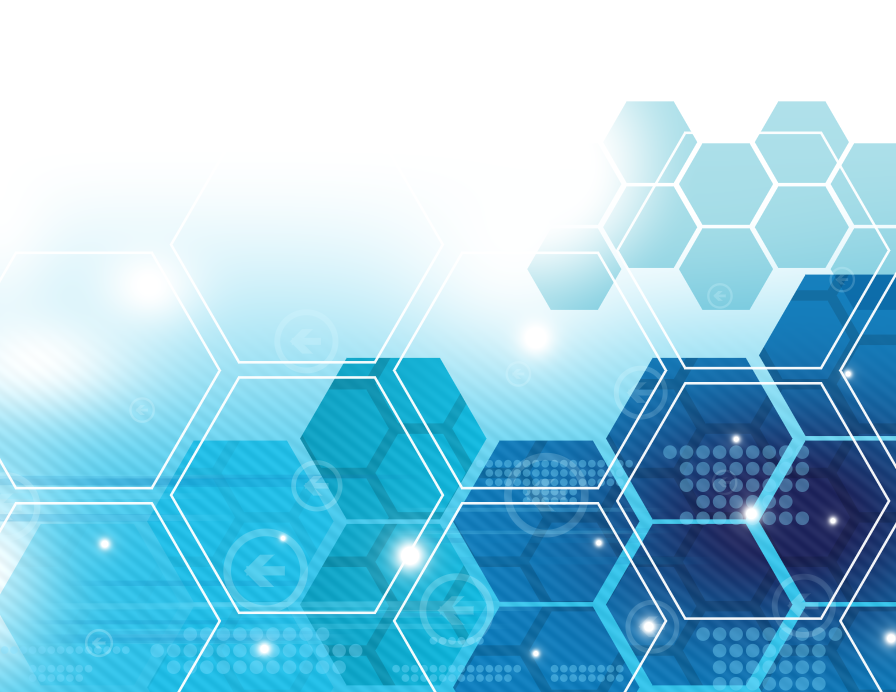
Reproduce this background procedurally as a Shadertoy shader.

```glsl
// A pale sky fading to cyan, with a bright cyan-to-navy honeycomb along the bottom.
// Hexagon lattices are drawn as fills, tints and outlines, then overlaid with
// streaks, dot grids, arrow badges and soft sparkles.
#define VIEW_H 5.94
#define CYAN vec3(0.13, 0.74, 0.90)
#define TEAL vec3(0.06, 0.67, 0.81)
#define BLUE vec3(0.06, 0.49, 0.74)
#define NAVY vec3(0.12, 0.13, 0.35)
#define SKY vec3(0.21, 0.76, 0.91)
#define SMALL_TINT vec3(0.66, 0.87, 0.91)
#define LINE_HALF 0.011
#define STRIPE_GAIN 0.022
#define STREAKS 24

// Badge: x, y, radius
const vec3 BADGES[15] = vec3[15](
  vec3(2.63, 3.01, .25), vec3(1.22, 2.42, .10), vec3(2.72, 1.77, .20),
  vec3(2.28, 1.04, .33), vec3(.05, 1.59, .27), vec3(4.45, 2.73, .10),
  vec3(5.50, 2.57, .21), vec3(4.69, 1.69, .33), vec3(3.92, .70, .29),
  vec3(6.18, 3.40, .10), vec3(7.23, 3.54, .10), vec3(6.22, 1.80, .10),
  vec3(6.90, .74, .25), vec3(.85, .42, .11), vec3(5.60, .56, .21));
// Sparkle: x, y, size
const vec3 SPARKS[14] = vec3[14](
  vec3(1.28, 3.49, .12), vec3(4.60, 3.04, .16), vec3(3.52, 1.17, .14),
  vec3(6.45, 1.53, .08), vec3(5.57, .56, .07), vec3(2.27, .37, .06),
  vec3(.90, 1.27, .05), vec3(2.43, 1.32, .03), vec3(6.32, 2.17, .035),
  vec3(5.14, 1.28, .035), vec3(7.15, 1.47, .035), vec3(7.28, 2.73, .035),
  vec3(7.65, .46, .06), vec3(4.60, .33, .035));
// Soft white cloud: centre, radii
const vec4 CLOUDS[6] = vec4[6](
  vec4(.30, 2.85, .95, .50), vec4(1.28, 3.49, .45, .35), vec4(4.40, 3.90, .95, 1.0),
  vec4(5.90, 4.30, 1.6, .75), vec4(-.1, 1.0, .65, .9), vec4(0., 4.2, .5, 1.0));
// Dot patch: centre, half size; the first three use large dots
const vec4 PATCHES[10] = vec4[10](
  vec4(6.37, 1.79, .75, .30), vec4(2.20, .36, .90, .24), vec4(6.60, .32, .70, .26),
  vec4(.55, .34, .58, .05), vec4(.50, .14, .28, .08), vec4(4.75, 1.87, .70, .09),
  vec4(4.70, 1.64, .28, .08), vec4(3.95, .42, .30, .05), vec4(3.90, .16, .55, .09),
  vec4(5.05, .18, .45, .09));

float hash(float n) {
  n = fract(n * .1031);
  n *= n + 33.33;
  return fract(n * (n + n));
}

float fill(float d) { return clamp(.5 - d * iResolution.y / VIEW_H, 0., 1.); }

// Flat-topped hexagon with the given apothem
float hexagon(vec2 p, float apothem) {
  p = abs(p);
  return max(p.y, p.x * .866 + p.y * .5) - apothem;
}

// Distance to the nearest edge of a fine honeycomb
float webDistance(vec2 p) {
  vec2 r = vec2(1.32, .762);
  p -= vec2(3.61, 1.88);
  vec2 a = mod(p + r * .5, r) - r * .5, b = mod(p, r) - r * .5;
  return -hexagon(dot(a, a) < dot(b, b) ? a : b, .381);
}

// Ring with an arrow pointing left
float badge(vec2 p, float r) {
  p /= r;
  float y = abs(p.y), ring = abs(length(p) - 1.) - .1;
  float shaft = max(abs(p.x) - .5, y - .12);
  float head = max(abs(p.x + .38 - y) * .7 - .13, y - .42);
  return min(ring, min(shaft, head)) * r;
}

float dots(vec2 p, vec4 patchBox, float pitch) {
  vec2 cell = floor(p / pitch), mid = (cell + .5) * pitch;
  vec2 off = abs(mid - patchBox.xy);
  float reach = patchBox.z * (.6 + .4 * hash(cell.y + 7. * patchBox.x));
  return off.x < reach && off.y < patchBox.w ? fill(length(p - mid) - pitch * .41) : 0.;
}

void mainImage(out vec4 fragColor, in vec2 fragCoord) {
  vec2 p = fragCoord / iResolution.y * VIEW_H;

  // Sky and white clouds
  vec3 col = mix(SKY, vec3(1), smoothstep(.8, 4.75, p.y));
  for (int i = 0; i < 6; i++) {
    vec2 q = (p - CLOUDS[i].xy) / CLOUDS[i].zw;
    col = mix(col, vec3(1), .95 * exp(-dot(q, q)));
  }

  // Large filled honeycomb, its top row stepping up to the right
  vec2 depth = (p - vec2(6.75, 1.5)) / vec2(1.5, .95);
  vec3 deep = mix(BLUE, NAVY, min(1., 1.15 * exp(-dot(depth, depth))));
  float web = fill(webDistance(p) - .045);
  for (int i = 0; i < 6; i++) {
    int top = i == 0 ? 0 : i == 5 ? 2 : 1;
    vec3 tone = i < 2 ? CYAN : i == 2 ? TEAL : deep;
    tone *= 1. - web * (i < 2 ? .04 : .14);
    for (int k = 0; k <= top; k++) {
      vec2 c = vec2(.75 + 1.313 * float(i), (i % 2 == 1 ? .04 : .75) + 1.425 * float(k));
      float shade = 1. + .09 * (p.x - c.x) * float(i == 2);
      col = mix(col, tone * shade, fill(hexagon(p - c, .693)) * (i == 0 ? .3 : .97));
    }
  }

  // Small tinted honeycomb, fading towards the centre light
  float tint = smoothstep(.45, 1.4, distance(p, vec2(4.6, 4.5))) * (1.1 - .12 * (p.y - 3.5));
  for (int i = 0; i < 5; i++) for (int k = 0; k < 2; k++) {
    vec2 c = vec2(4.93 + .651 * float(i), (i % 2 == 1 ? 3.99 : 3.63) + .73 * float(k));
    col *= mix(vec3(1), SMALL_TINT, fill(hexagon(p - c, .35)) * tint);
  }

  // Diagonal stripes and horizontal streaks
  col += STRIPE_GAIN * sin((p.x * .8 + p.y) * 48.) * smoothstep(3.3, 2., p.y);
  for (int i = 0; i < STREAKS; i++) {
    float n = float(i) * 3.7 + 1.3;
    vec2 c = vec2(.6 + 4.8 * hash(n), .45 + 1.45 * hash(n + 91.));
    vec2 q = abs(p - c);
    float a = fill(q.y - .015 - .03 * hash(n + 37.)) * smoothstep(1.3, .5, q.x);
    col = mix(col, i % 2 == 0 ? BLUE : vec3(.5, .9, 1), a * .2);
  }

  // Dot grids and arrow badges
  for (int i = 0; i < 10; i++)
    col = mix(col, vec3(.5, .87, 1), .38 * dots(p, PATCHES[i], i < 3 ? .142 : .08));
  for (int i = 0; i < 15; i++)
    col = mix(col, vec3(.85, .97, 1), .28 * col.b * fill(badge(p - BADGES[i].xy, BADGES[i].z)));

  // Wide white outlines
  for (int i = 0; i < 5; i++) for (int k = 0; k < 2; k++) {
    float base = i % 2 == 1 ? 1.715 - .025 * float(i) : .61;
    vec2 c = vec2(.72 + 1.915 * float(i), base + 2.15 * float(k));
    col = mix(col, vec3(1), .95 * fill(abs(hexagon(p - c, 1.01)) - LINE_HALF));
  }

  // Sparkles
  for (int i = 0; i < 14; i++) {
    float d = distance(p, SPARKS[i].xy) / SPARKS[i].z;
    col = mix(col, vec3(1), min(1., exp(-d * d) * .9 + .5 * exp(-d * .85)));
  }
  fragColor = vec4(clamp(col, 0., 1.), 1);
}
```
